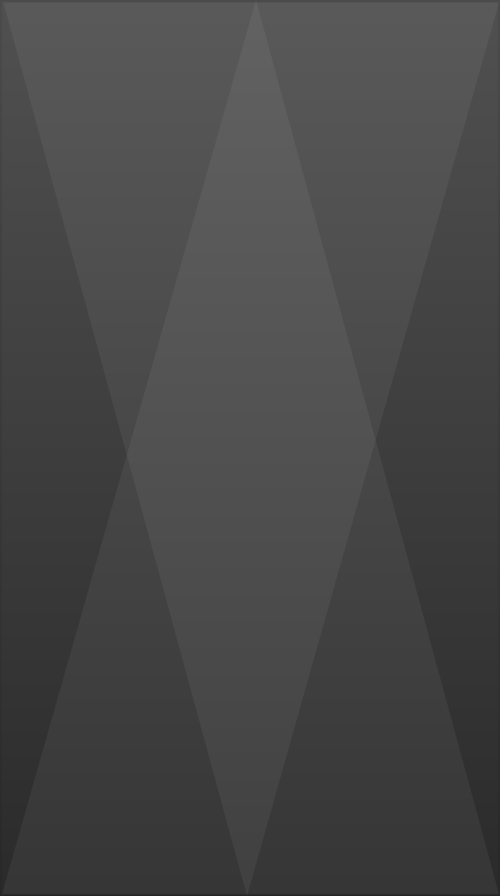
A Shadertoy shader for this background:

```glsl
// Two tall translucent triangles, one pointing up and one down, cross over a
// dark grey vertical gradient; their overlap forms a brighter diamond.
// Each triangle is the intersection of three smoothed half planes.

// Signed distance in pixels from the line a-b, positive on its left side.
float sideOf(vec2 p, vec2 a, vec2 b) {
    vec2 along = (b - a) * iResolution.xy;
    vec2 offset = (p - a) * iResolution.xy;
    return (along.x * offset.y - along.y * offset.x) / length(along);
}

// Smooth coverage of a triangle with counterclockwise corners.
float triangle(vec2 p, vec2 a, vec2 b, vec2 c) {
    float inside = min(sideOf(p, a, b), min(sideOf(p, b, c), sideOf(p, c, a)));
    return smoothstep(-0.7, 0.7, inside);
}

void mainImage(out vec4 fragColor, in vec2 fragCoord) {
    vec2 uv = fragCoord / iResolution.xy;

    // Background gradient, dark at the foot
    vec3 color = vec3(mix(0.167, 0.315, uv.y));

    // Translucent white triangles
    float down = triangle(uv, vec2(0.494, 0.0), vec2(0.998, 0.997), vec2(0.007, 0.997));
    float up = triangle(uv, vec2(0.004, 0.002), vec2(0.998, 0.002), vec2(0.512, 1.0));
    color = mix(color, vec3(1.0), 0.052 * down);
    color = mix(color, vec3(1.0), 0.052 * up);

    // Faint dark rim along the canvas border
    vec2 margin = min(uv, 1.0 - uv) * iResolution.xy / iResolution.y;
    float rim = 1.0 - smoothstep(0.0, 0.004, min(margin.x, margin.y));
    color *= 1.0 - 0.08 * rim;

    fragColor = vec4(color, 1.0);
}
```
